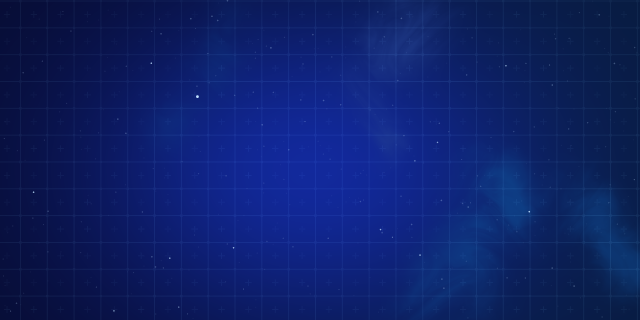
Write a WebGL 2 fragment shader that draws this background.

```glsl
#version 300 es
precision highp float;
// Deep blue night sky with a soft glow, drifting clouds, stars and a faint technical grid.

uniform vec2 u_resolution;
out vec4 fragColor;

// Lengths are fractions of the canvas height.
const vec2 CELLS = vec2(23.86, 11.93);      // repeats across and down
const vec2 GRID_ORIGIN = vec2(0.7344, 0.6615);
const float LINE_WIDTH = 0.0026;
const float NODE_RADIUS = 0.0046;
const float PLUS_ARM = 0.0095;
const float PLUS_WIDTH = 0.0022;
const vec3 GRID_TINT = vec3(0.055, 0.085, 0.085);

const vec3 EDGE_LEFT = vec3(0.025, 0.045, 0.19);
const vec3 EDGE_RIGHT = vec3(0.03, 0.105, 0.24);
const vec3 GLOW_COLOR = vec3(0.07, 0.16, 0.61);
const vec2 GLOW_CENTER = vec2(0.98, 0.47);
const vec2 GLOW_RADIUS = vec2(0.72, 0.52);
const vec3 PALE_CLOUD = vec3(0.15, 0.27, 0.58);
const vec3 TEAL_CLOUD = vec3(0.06, 0.29, 0.57);

const vec3 STAR_COLOR = vec3(0.75, 0.88, 1.0);
const vec2 BRIGHT_STAR = vec2(0.617, 0.698);
const float STAR_CELL = 0.058;
const float STAR_CHANCE = 0.12;
const float STAR_RADIUS = 0.0025;

float hash(vec2 p) {
    return fract(sin(dot(p, vec2(127.1, 311.7))) * 43758.5);
}

// Antialiased coverage of a signed distance.
float cover(float d, float pixel) {
    return clamp(0.5 - d / pixel, 0.0, 1.0);
}

// Layered, turned and warped sines, roughly 0 to 1.
float wisps(vec2 p) {
    const mat2 TURN = mat2(0.8, 0.6, -0.6, 0.8);
    float sum = 0.5, amp = 0.3;
    for (int i = 0; i < 6; i++) {
        p += 0.6 * sin(p.yx * 1.3 + float(i) * 2.1);
        sum += amp * sin(p.x) * sin(p.y + 0.7);
        p = TURN * p * 1.8 + 3.1;
        amp *= 0.55;
    }
    return clamp(sum, 0.0, 1.0);
}

// Soft band of cloud along a segment.
float streak(vec2 p, vec2 a, vec2 b, float radius) {
    vec2 ab = b - a;
    float t = clamp(dot(p - a, ab) / dot(ab, ab), 0.0, 1.0);
    float d = length(p - a - ab * t) / radius;
    return exp(-d * d);
}

vec3 sky(vec2 p) {
    vec2 g = (p - GLOW_CENTER) / GLOW_RADIUS;
    vec3 color = mix(EDGE_LEFT, EDGE_RIGHT, smoothstep(0.2, 1.9, p.x));
    color = mix(color, GLOW_COLOR, exp(-dot(g, g)));

    vec2 q = p + 0.09 * (vec2(wisps(p * 8.0), wisps(p * 8.0 + 5.0)) - 0.5);
    float texture_ = 0.2 + 0.8 * smoothstep(0.2, 0.85, wisps(p * 11.0 + 2.0));
    float pale = streak(q, vec2(1.30, 0.97), vec2(1.13, 0.74), 0.085)
               + 0.8 * streak(q, vec2(1.15, 0.70), vec2(1.22, 0.54), 0.05);
    float teal = 0.9 * streak(q, vec2(1.53, 0.49), vec2(1.57, 0.32), 0.08)
               + 0.8 * streak(q, vec2(1.58, 0.30), vec2(1.33, 0.04), 0.11)
               + 0.8 * streak(q, vec2(1.82, 0.38), vec2(2.00, 0.14), 0.08)
               + 0.35 * streak(q, vec2(0.74, 0.92), vec2(0.53, 0.61), 0.08);
    color = mix(color, PALE_CLOUD, 0.65 * texture_ * min(pale, 1.0));
    return mix(color, TEAL_CLOUD, 0.7 * texture_ * min(teal, 1.0));
}

// Lines, dots at the crossings and a small plus in each cell.
float grid(vec2 p, float pixel) {
    float size = 2.0 / CELLS.x;
    vec2 cell = (p - GRID_ORIGIN) / size;
    vec2 toLine = abs(fract(cell + 0.5) - 0.5) * size;
    vec2 toCenter = abs(fract(cell) - 0.5) * size;
    float line = cover(min(toLine.x, toLine.y) - 0.5 * LINE_WIDTH, pixel);
    float node = cover(length(toLine) - NODE_RADIUS, pixel);
    float along = max(toCenter.x, toCenter.y);
    float across = min(toCenter.x, toCenter.y);
    float plus = cover(max(along - PLUS_ARM, across - 0.5 * PLUS_WIDTH), pixel);
    float wear = 0.65 + 0.35 * wisps(p * 4.0);
    float plusFade = 0.4 + 0.35 * hash(floor(cell));
    return wear * max(max(0.8 * line, 0.75 * node), plusFade * plus);
}

// Two layers: sparse stars, then finer and fainter dust.
float stars(vec2 p, float pixel) {
    float light = cover(length(p - BRIGHT_STAR) - 1.7 * STAR_RADIUS, pixel);
    for (int i = 0; i < 2; i++) {
        float layer = float(i), size = STAR_CELL / (1.0 + layer);
        vec2 id = floor(p / size) + 37.0 * layer;
        vec2 spot = 0.1 + 0.8 * vec2(hash(id + 3.3), hash(id + 8.7));
        float d = length(fract(p / size) - spot) * size;
        float power = 0.15 + 0.75 * pow(hash(id + 5.1), 3.0);
        float radius = STAR_RADIUS * (0.5 + 0.5 * power);
        light += step(hash(id), STAR_CHANCE) * power * cover(d - radius, pixel) / (1.0 + 2.0 * layer);
    }
    return min(light, 1.0);
}

void main() {
    float pixel = 1.0 / u_resolution.y;
    vec2 p = gl_FragCoord.xy * pixel;
    vec3 color = sky(p) + GRID_TINT * grid(p, pixel);
    color = mix(color, STAR_COLOR, stars(p, pixel));
    fragColor = vec4(color, 1.0);
}
```
